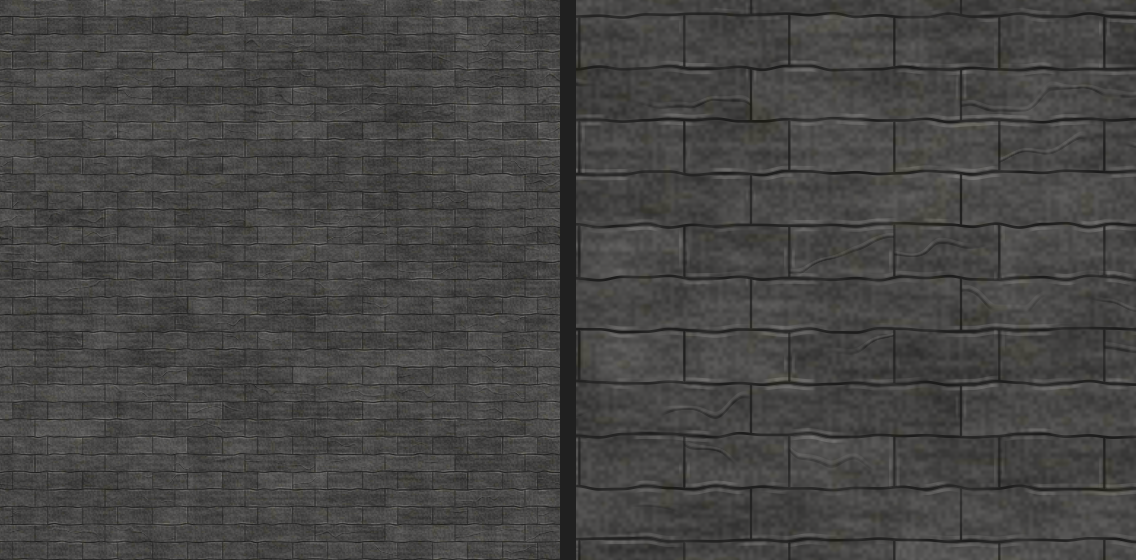
Left: the whole. Right: its middle third, enlarged.
Reproduce this texture procedurally as a Shadertoy shader.

```glsl
// Dark grey brick wall: long and short courses alternate, with thin joints, chipped edges and cracks.

float hash(vec2 p) {
    return fract(sin(dot(p, vec2(127.1, 311.7))) * 43758.55);
}

// Value noise that wraps after "cells" lattice cells across the canvas.
float noise(vec2 uv, vec2 cells) {
    vec2 p = uv * cells;
    vec2 i = floor(p), f = fract(p);
    f = f * f * (3.0 - 2.0 * f);
    float a = hash(mod(i, cells) + cells);
    float b = hash(mod(i + vec2(1, 0), cells) + cells);
    float c = hash(mod(i + vec2(0, 1), cells) + cells);
    float d = hash(mod(i + vec2(1, 1), cells) + cells);
    return mix(mix(a, b, f.x), mix(c, d, f.x), f.y);
}

// Antialiased coverage of a line with the given half width.
float stroke(float dist, float halfWidth, float pixel) {
    return clamp((halfWidth - dist) / pixel + 0.5, 0.0, 1.0);
}

void mainImage(out vec4 fragColor, in vec2 fragCoord) {
    vec2 uv = fragCoord / iResolution.xy;
    uv.y = 1.0 - uv.y;
    float pixel = 1.0 / iResolution.y;

    // Courses: 32 down, 8 long bricks or 16 short bricks across
    float y = uv.y * 32.0 + 0.04 + 0.09 * (noise(uv, vec2(72, 32)) - 0.5);
    float row = mod(floor(y), 32.0);
    bool isShort = mod(row, 2.0) > 0.5;
    float count = isShort ? 16.0 : 8.0;
    float x = uv.x * count - (isShort ? 0.365 : 0.5);
    vec2 brick = vec2(mod(floor(x), count), row);
    vec2 f = vec2(fract(x), fract(y));
    vec2 edge = min(f, 1.0 - f) / vec2(count, 32.0);

    // Stone surface: brick tone, upright patches, flat streaks and grain
    float patches = noise(vec2(uv.x, (row + 0.5) / 32.0), vec2(56, 32));
    float streaks = noise(uv, vec2(28, 200));
    float grain = noise(uv, vec2(384, 384));
    float shade = 0.281
        + 0.050 * (hash(brick + 7.3) - 0.5)
        + 0.055 * (patches - 0.5)
        + 0.075 * (streaks - 0.5)
        + 0.080 * (grain - 0.5)
        + 0.035 * (noise(uv, vec2(7, 9)) - 0.5);

    // Cracks: a slanted, wavering groove with a lit lip on some bricks
    float slope = (hash(brick + 21.7) - 0.5) * 1.5;
    float path = 0.5 + slope * (f.x - 0.5) + 0.5 * (noise(uv, vec2(60, 48)) - 0.5);
    float gap = (f.y - path) / 32.0;
    float cracked = step(0.72, hash(brick + 43.1))
        * smoothstep(0.3, 0.65, noise(uv, vec2(40, 32)));
    shade -= 0.07 * cracked * stroke(abs(gap), 0.0007, pixel);
    shade += 0.05 * cracked * stroke(abs(gap + 0.0022), 0.0008, pixel);

    // Chipped rims catch light in places along the joints
    float chipX = smoothstep(0.55, 0.85, noise(uv, vec2(96, 80)));
    float chipY = smoothstep(0.45, 0.8, noise(uv, vec2(64, 96)));
    shade += 0.07 * chipX * stroke(abs(edge.x - 0.0024), 0.0008, pixel);
    shade += 0.10 * chipY * stroke(abs(edge.y - 0.0024), 0.0009, pixel);

    // Joints, worn to uneven depth
    float wear = mix(0.55, 1.0, noise(uv, vec2(90, 64)));
    float joint = max(stroke(edge.x, 0.0007, pixel) * 0.9,
                      stroke(edge.y, 0.0008, pixel)) * wear;
    shade = mix(shade, 0.105, joint);

    // Nearly neutral grey with sparse olive stains
    vec3 color = shade * vec3(1.0, 0.99, 0.98);
    color.b -= 0.025 * smoothstep(0.78, 0.88, noise(uv, vec2(80, 120)));
    fragColor = vec4(color, 1.0);
}
```
